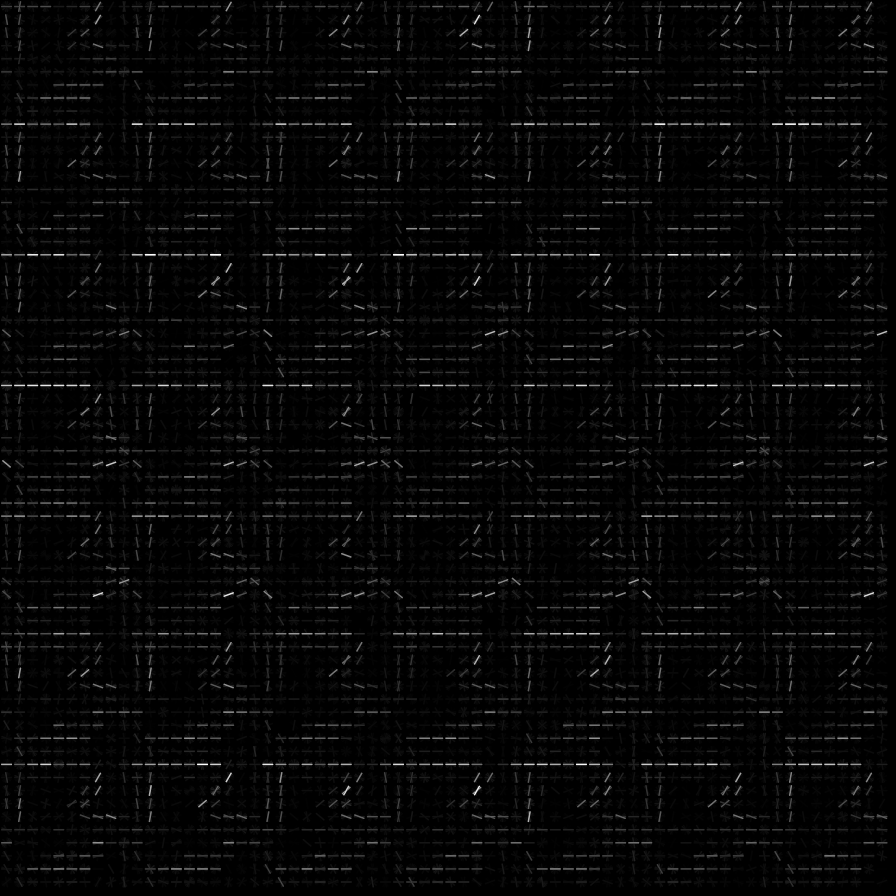
Give the GLSL for this pattern, as a WebGL 1 fragment shader.

```glsl
precision highp float;
// A grid of 68 by 68 cells, each a star of nine dim bars, one per edge direction.
// A motif of soft strokes repeats 7 times each way and lights the bars along it;
// its period of 9.8 cells slips against the grid, so that every repeat differs.

uniform vec2 u_resolution;

const float CELLS = 480.0 / 7.0;
const float PERIOD = CELLS / 7.0;

float hash(vec3 p) {
  p = fract(p * vec3(0.1031, 0.1030, 0.0973));
  p += dot(p, p.yzx + 33.33);
  return fract((p.x + p.y) * p.z);
}

// Light that the stroke from a to b, wrapped over the period, gives a bar.
float stroke(vec2 cell, vec2 bar, vec2 a, vec2 b, float strength) {
  vec2 arm = 0.5 * (b - a);
  vec2 p = cell - 0.5 * (a + b);
  p -= PERIOD * floor(p / PERIOD + 0.5);
  p -= arm * clamp(dot(p, arm) / dot(arm, arm), -1.0, 1.0);
  float along = dot(normalize(arm), bar);
  float aligned = pow(along * along, 22.0);
  return strength * exp(-3.2 * dot(p, p)) * (aligned + 0.04);
}

// The motif, in cells, with y pointing down; peaked runs from flat to pointed.
float motif(vec2 c, vec2 bar, float peaked) {
  float s = 0.0;
  float flatTop = 1.0 - peaked;
  // Level strokes
  s += stroke(c, bar, vec2(-0.8, 0.0), vec2(5.2, 0.0), 0.48);
  s += stroke(c, bar, vec2(5.2, 0.0), vec2(8.6, 0.0), 0.07);
  s += stroke(c, bar, vec2(0.7, 9.0), vec2(4.6, 9.0), 0.05);
  s += stroke(c, bar, vec2(0.6, 7.7), vec2(5.2, 7.7), 0.25);
  s += stroke(c, bar, vec2(3.0, 6.8), vec2(6.0, 6.5), 0.25);
  s += stroke(c, bar, vec2(-1.0, 5.1), vec2(8.0, 5.1), 0.10);
  s += stroke(c, bar, vec2(5.8, 4.1), vec2(8.2, 4.1), 0.14);
  s += stroke(c, bar, vec2(6.0, 5.7), vec2(8.8, 5.6), 0.22 * flatTop);
  // Uprights
  s += stroke(c, bar, vec2(0.2, 1.0), vec2(-0.1, 3.9), 0.17 + 0.16 * flatTop);
  s += stroke(c, bar, vec2(-1.0, 1.0), vec2(-0.8, 3.2), 0.16);
  s += stroke(c, bar, vec2(7.9, 5.6), vec2(8.0, 10.8), 0.08);
  s += stroke(c, bar, vec2(6.7, 0.6), vec2(7.6, 3.8), 0.16 * peaked);
  // Chevron
  s += stroke(c, bar, vec2(6.2, 0.7), vec2(5.4, 2.0), 0.26 + 0.14 * flatTop);
  s += stroke(c, bar, vec2(5.4, 2.1), vec2(4.2, 3.0), 0.24 + 0.08 * flatTop);
  s += stroke(c, bar, vec2(5.3, 3.4), vec2(7.0, 4.0), 0.25);
  // Peak
  s += stroke(c, bar, vec2(5.8, 6.6), vec2(7.9, 5.7), 0.38 * peaked);
  s += stroke(c, bar, vec2(8.3, 5.6), vec2(9.2, 6.4), 0.30 * peaked);
  s += stroke(c, bar, vec2(9.2, 6.8), vec2(10.2, 9.0), 0.16);
  return s;
}

void main() {
  vec2 uv = gl_FragCoord.xy / u_resolution;
  vec2 grid = vec2(uv.x, 1.0 - uv.y) * CELLS;
  vec2 id = floor(grid);
  vec2 local = grid - id - 0.5;
  vec2 cell = id - vec2(1.0, 9.2);
  float blur = CELLS / min(u_resolution.x, u_resolution.y);
  // The middle rows of repeats are pointed
  float peaked = 1.0 - smoothstep(10.5, 14.0, abs(id.y - 35.0));

  float light = 0.0;
  for (int k = 0; k < 9; k++) {
    float angle = radians(20.0 * float(k) + 10.0);
    vec2 bar = vec2(sin(angle), cos(angle));
    vec2 off = local - bar * clamp(dot(local, bar), -0.36, 0.36);
    float cover = clamp((0.06 - length(off)) / blur + 0.5, 0.0, 1.0);
    float wear = hash(vec3(id, float(k)));
    float level = motif(cell, bar, peaked) * mix(0.5, 1.4, wear);
    level = max(level + 0.05 * wear * wear * wear - 0.01, 0.0);
    light = max(light, cover * level);
  }

  // Uneven strength between repeats, and the bare right and bottom margin
  light *= mix(1.3, 1.6, hash(vec3(floor(cell / PERIOD), 17.0)));
  light *= step(max(id.x, id.y), 67.5);
  gl_FragColor = vec4(vec3(min(light, 1.0)), 1.0);
}
```
